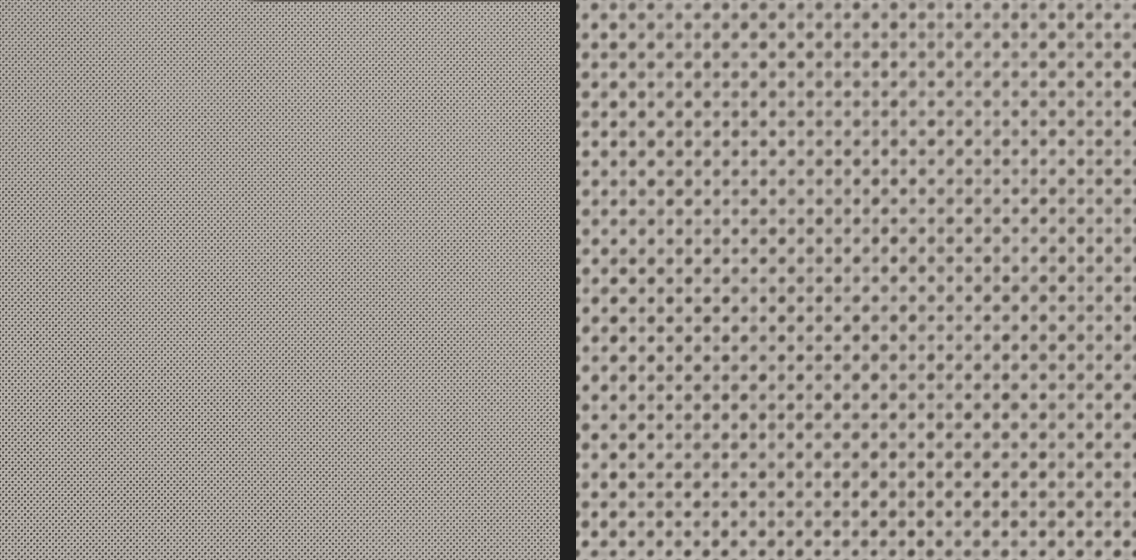
Left: the whole. Right: its middle third, enlarged.
Reproduce this texture procedurally as a WebGL 1 fragment shader.

```glsl
precision highp float;
// Taupe perforated mesh: a staggered lattice of small holes in pale cloth.
// A 45 degree rotation turns the lattice into unit cells; alternate holes are
// sharp or shallow, and gradient noise varies depth, grain and lighting.

uniform vec2 u_resolution;

const vec2  REPEATS     = vec2(90.0, 86.0);  // lattice periods across and down
const float HOLE_RADIUS = 0.185;             // in periods, at mid-edge
const float HOLE_SOFT   = 0.12;              // half width of the hole edge
const float HOLE_SLANT  = 0.07;              // stretch toward the upper right
const float WARP        = 0.0012;            // drift of the cloth, in canvases
const float GRAIN       = 0.085;
const float LIGHTING    = 0.013;
const float SEAM_HEIGHT = 0.003;             // dark strip along the top edge
const float SEAM_START  = 0.45;

const vec3 CLOTH_LIGHT = vec3(0.725, 0.705, 0.682);
const vec3 CLOTH_SHADE = vec3(0.630, 0.610, 0.585);
const vec3 HOLE_PALE   = vec3(0.430, 0.412, 0.385);
const vec3 HOLE_DARK   = vec3(0.120, 0.105, 0.090);
const vec3 SEAM_COLOR  = vec3(0.260, 0.235, 0.215);

float hash(vec2 p) {
  vec3 q = fract(vec3(p.xyx) * 0.1031);
  q += dot(q, q.yzx + 33.33);
  return fract((q.x + q.y) * q.z);
}

vec2 gradient(vec2 cell) {
  float angle = 6.28318 * hash(cell);
  return vec2(cos(angle), sin(angle));
}

// Gradient noise, roughly -0.7 to 0.7
float noise(vec2 p) {
  vec2 i = floor(p), f = fract(p);
  vec2 w = f * f * f * (f * (f * 6.0 - 15.0) + 10.0);
  vec2 e = vec2(1.0, 0.0);
  float a = dot(gradient(i), f);
  float b = dot(gradient(i + e.xy), f - e.xy);
  float c = dot(gradient(i + e.yx), f - e.yx);
  float d = dot(gradient(i + e.xx), f - e.xx);
  return mix(mix(a, b, w.x), mix(c, d, w.x), w.y);
}

void main() {
  vec2 uv = gl_FragCoord.xy / u_resolution;
  float pixel = 1.0 / min(u_resolution.x, u_resolution.y);

  // Slightly warped staggered lattice
  vec2 drift = vec2(noise(uv * 3.0 + 11.0), noise(uv * 3.0 + 47.0));
  vec2 p = (uv + WARP * drift) * REPEATS;
  vec2 diagonal = vec2(p.x + p.y, p.x - p.y);
  vec2 cell = floor(diagonal + 0.5);
  vec2 d = diagonal - cell;
  vec2 offset = 0.5 * vec2(d.x + d.y, d.x - d.y);
  offset.y *= REPEATS.x / REPEATS.y;
  float alternate = mod(cell.x + cell.y, 2.0);

  // Cloth: rounded threads with fine grain
  float rise = 0.5 + 0.5 * cos(6.28318 * d.x) * cos(6.28318 * d.y);
  float grain = noise(p * vec2(2.6, 2.3) + 5.0);
  vec3 color = mix(CLOTH_LIGHT, CLOTH_SHADE, 0.05 + 0.55 * rise) + GRAIN * grain;

  // Holes: sharp ones alternate with shallow ones, darkest at lower left
  float size = HOLE_RADIUS * (1.0 + 0.2 * (hash(cell + 300.0) - 0.5));
  float soft = max(HOLE_SOFT, 0.7 * pixel * REPEATS.x);
  float dist = length(offset - HOLE_SLANT * offset.yx);
  float hole = 1.0 - smoothstep(size - soft, size + soft, dist);
  float corner = 1.0 - smoothstep(0.1, 1.0, length(uv * vec2(0.8, 1.0)));
  float depth = 0.22 + 0.2 * corner + 0.12 * noise(uv * 9.0 + 23.0)
              + 0.2 * (hash(cell + 500.0) - 0.5) - 0.1 * alternate;
  color = mix(color, mix(HOLE_PALE, HOLE_DARK, clamp(depth, 0.0, 1.0)), hole);

  // Broad lighting: dim upper left, brighter toward the right
  float dim = (1.0 - smoothstep(0.0, 0.6, uv.x)) * smoothstep(0.3, 1.0, uv.y);
  float folds = noise(vec2(uv.x * 5.0, uv.y * 1.6) + 90.0);
  color *= 1.0 + LIGHTING * (folds + 0.5 * uv.x - 1.6 * dim);

  // Dark strip along part of the top edge
  float seam = smoothstep(1.0 - SEAM_HEIGHT - pixel, 1.0 - SEAM_HEIGHT + pixel, uv.y)
             * smoothstep(SEAM_START - 0.02, SEAM_START + 0.02, uv.x);
  color = mix(color, SEAM_COLOR, 0.8 * seam);

  gl_FragColor = vec4(clamp(color, 0.0, 1.0), 1.0);
}
```
